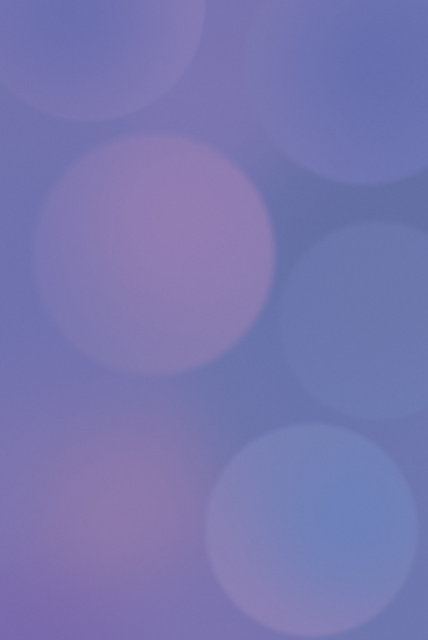
Reproduce this background procedurally as a Shadertoy shader.

```glsl
// Soft violet and blue backdrop with five large translucent-looking discs.
// The backdrop blends Gaussian colour anchors; each disc is a distance
// function with an off-centre core and a rim that shifts hue along an axis.

const int ANCHOR_COUNT = 12;
const int DISC_COUNT = 5;
const float GRAIN_CELLS = 512.0;
const float GRAIN_STRENGTH = 0.009;

// Anchors: x, y, reach (canvas height = 1)
const vec3 ANCHORS[ANCHOR_COUNT] = vec3[](
    vec3(0.00, 0.61, 0.20), vec3(0.34, 0.85, 0.14), vec3(0.55, 0.68, 0.15),
    vec3(0.44, 0.37, 0.16), vec3(0.18, 0.23, 0.14), vec3(0.07, 0.00, 0.13),
    vec3(0.32, 0.02, 0.14), vec3(0.00, 0.24, 0.12), vec3(0.66, 0.12, 0.20),
    vec3(0.02, 0.82, 0.14), vec3(0.12, 0.41, 0.13), vec3(0.36, 1.00, 0.10));
const vec3 ANCHOR_COLORS[ANCHOR_COUNT] = vec3[](
    vec3(0.43, 0.445, 0.685), vec3(0.49, 0.465, 0.70), vec3(0.39, 0.435, 0.65),
    vec3(0.415, 0.455, 0.675), vec3(0.575, 0.48, 0.67), vec3(0.47, 0.41, 0.675),
    vec3(0.48, 0.45, 0.69), vec3(0.48, 0.455, 0.69), vec3(0.43, 0.465, 0.685),
    vec3(0.45, 0.45, 0.68), vec3(0.45, 0.45, 0.69), vec3(0.46, 0.45, 0.69));

// Discs: centre x, y, radius, edge softness
const vec4 DISCS[DISC_COUNT] = vec4[](
    vec4(0.139, 0.993, 0.182, 0.003), vec4(0.570, 0.898, 0.186, 0.006),
    vec4(0.240, 0.603, 0.189, 0.009), vec4(0.591, 0.499, 0.155, 0.006),
    vec4(0.487, 0.172, 0.166, 0.006));
// Gradient inside each disc: core x, y, reach
const vec3 CORES[DISC_COUNT] = vec3[](
    vec3(0.105, 0.985, 0.22), vec3(0.590, 0.910, 0.24),
    vec3(0.285, 0.665, 0.28), vec3(0.600, 0.560, 0.26),
    vec3(0.547, 0.190, 0.22));
const vec3 CORE_COLORS[DISC_COUNT] = vec3[](
    vec3(0.42, 0.435, 0.69), vec3(0.405, 0.435, 0.69), vec3(0.575, 0.49, 0.70),
    vec3(0.42, 0.465, 0.68), vec3(0.43, 0.505, 0.73));
// Rim colours at both ends of a direction across the disc
const vec2 RIM_AXES[DISC_COUNT] = vec2[](
    vec2(1.0, 0.0), vec2(0.9, -0.4), vec2(0.9, -0.4),
    vec2(0.5, -0.9), vec2(0.6, 0.8));
const vec3 RIM_STARTS[DISC_COUNT] = vec3[](
    vec3(0.48, 0.46, 0.69), vec3(0.48, 0.47, 0.70), vec3(0.47, 0.46, 0.695),
    vec3(0.415, 0.46, 0.68), vec3(0.54, 0.50, 0.71));
const vec3 RIM_ENDS[DISC_COUNT] = vec3[](
    vec3(0.51, 0.48, 0.71), vec3(0.43, 0.465, 0.70), vec3(0.52, 0.485, 0.69),
    vec3(0.43, 0.48, 0.695), vec3(0.455, 0.50, 0.705));

float hash(vec2 cell) {
    vec3 q = fract(vec3(cell.xyx) * 0.1031);
    q += dot(q, q.yzx + 33.33);
    return fract((q.x + q.y) * q.z);
}

// Normalised blend of all colour anchors
vec3 backdrop(vec2 p) {
    vec3 colorSum = vec3(0.0);
    float weightSum = 0.0;
    for (int i = 0; i < ANCHOR_COUNT; i++) {
        vec2 offset = (p - ANCHORS[i].xy) / ANCHORS[i].z;
        float weight = exp(-dot(offset, offset)) + 1e-3;
        colorSum += weight * ANCHOR_COLORS[i];
        weightSum += weight;
    }
    return colorSum / weightSum;
}

// Disc colour, fading from its core to its two-toned rim
vec3 discFill(int i, vec2 p) {
    vec2 local = (p - DISCS[i].xy) / DISCS[i].z;
    float along = smoothstep(-1.0, 1.0, dot(local, RIM_AXES[i]));
    vec3 rim = mix(RIM_STARTS[i], RIM_ENDS[i], along);
    float fade = smoothstep(0.0, CORES[i].z, distance(p, CORES[i].xy));
    return mix(CORE_COLORS[i], rim, fade);
}

void mainImage(out vec4 fragColor, in vec2 fragCoord) {
    vec2 p = fragCoord / iResolution.y;
    float pixel = 1.0 / iResolution.y;
    vec3 color = backdrop(p);

    // Discs with softened edges
    for (int i = 0; i < DISC_COUNT; i++) {
        float edge = distance(p, DISCS[i].xy) - DISCS[i].z;
        float softness = DISCS[i].w + pixel;
        float coverage = 1.0 - smoothstep(-softness, softness, edge);
        color = mix(color, discFill(i, p), coverage);
    }

    // Fine grain
    color += (hash(floor(p * GRAIN_CELLS)) - 0.5) * GRAIN_STRENGTH;
    fragColor = vec4(color, 1.0);
}
```
